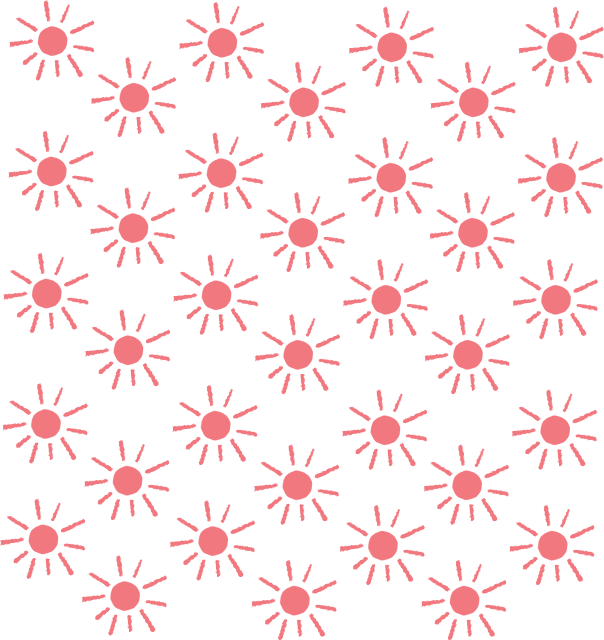
This pattern is drawn by a WebGL 1 fragment shader. Its source:

```glsl
precision highp float;
// Hand-painted coral suns in staggered rows on white.

uniform vec2 u_resolution;

vec2 gradient(vec2 cell) {
  float angle = 6.2832 * fract(sin(dot(cell, vec2(127.1, 311.7))) * 43758.5);
  return vec2(cos(angle), sin(angle));
}

float gradientNoise(vec2 p) {
  vec2 i = floor(p), f = fract(p);
  vec2 u = f * f * f * (f * (f * 6.0 - 15.0) + 10.0);
  vec2 e = vec2(1.0, 0.0);
  float low = mix(dot(gradient(i), f), dot(gradient(i + e), f - e), u.x);
  float high = mix(dot(gradient(i + e.yx), f - e.yx),
                   dot(gradient(i + e.xx), f - e.xx), u.x);
  return mix(low, high, u.y);
}

// Brush stroke from a to b whose half width runs from ra to rb.
float stroke(vec2 p, vec2 a, vec2 b, float ra, float rb) {
  vec2 ab = b - a;
  float t = clamp(dot(p - a, ab) / dot(ab, ab), 0.0, 1.0);
  return length(p - a - ab * t) - mix(ra, rb, t);
}

// Distance to one sun: a disc and ten uneven rays, y pointing down.
float sun(vec2 p) {
  float disc = length(p) - 17.6 + 0.8 * gradientNoise(p * 0.15);

  // The left ray ends in a straight cut.
  float rays = stroke(p, vec2(-26.0, 0.5), vec2(-51.0, 4.2), 2.0, 2.9);
  rays = max(rays, -p.x - 51.5);

  // Clockwise from the upper left.
  rays = min(rays, stroke(p, vec2(-20.5, -14.0), vec2(-41.0, -26.5), 2.5, 2.0));
  rays = min(rays, stroke(p, vec2(-5.0, -26.0), vec2(-7.7, -45.7), 2.0, 2.8));
  rays = min(rays, stroke(p, vec2(11.5, -24.0), vec2(19.3, -42.0), 1.8, 1.5));
  rays = min(rays, stroke(p, vec2(23.5, -10.5), vec2(48.0, -22.0), 2.5, 2.2));
  rays = min(rays, stroke(p, vec2(26.7, 6.8), vec2(47.5, 10.3), 1.9, 2.4));
  rays = min(rays, stroke(p, vec2(19.8, 17.8), vec2(33.5, 40.3), 2.3, 2.8));
  rays = min(rays, stroke(p, vec2(5.0, 25.3), vec2(6.5, 40.5), 2.4, 2.0));
  rays = min(rays, stroke(p, vec2(-11.3, 24.5), vec2(-17.3, 45.0), 2.2, 2.4));
  rays = min(rays, stroke(p, vec2(-20.5, 15.7), vec2(-33.0, 26.0), 2.2, 2.7));

  // Ragged paint edge along the rays.
  rays += 1.3 * gradientNoise(p * 0.28) + 0.5 * gradientNoise(p * 0.6 + 9.0);
  return min(disc, rays);
}

// Centre of a sun: odd columns drop half a row, rows drift and tighten.
vec2 sunCentre(float column, float row) {
  float odd = mod(column, 2.0);
  vec2 centre = vec2(63.0, 49.3) + row * vec2(-1.0, 156.5);
  centre += step(1.5, row) * vec2(-5.0, -10.0);
  centre += step(3.5, row) * vec2(-2.0, -18.0);
  centre += vec2(column * 101.85 - odd * 3.85, odd * 68.0);
  centre.y += step(2.5, column) * 5.5 + (1.0 - odd) * step(1.5, column) * 2.0;
  return centre;
}

void main() {
  // The canvas is 768 units tall, measured from its top left.
  float unitsPerPixel = 768.0 / u_resolution.y;
  vec2 p = vec2(gl_FragCoord.x, u_resolution.y - gl_FragCoord.y) * unitsPerPixel;

  // Offset from the nearest of 7 by 5 suns.
  vec2 nearest = vec2(1000.0);
  for (int row = 0; row < 5; row++) {
    for (int column = 0; column < 7; column++) {
      vec2 offset = p - sunCentre(float(column), float(row));
      if (dot(offset, offset) < dot(nearest, nearest)) nearest = offset;
    }
  }

  float edge = 0.75 * unitsPerPixel;
  float paint = 1.0 - smoothstep(-edge, edge, sun(nearest));
  vec3 coral = vec3(0.95, 0.47, 0.50);
  gl_FragColor = vec4(mix(vec3(1.0), coral, paint), 1.0);
}
```
